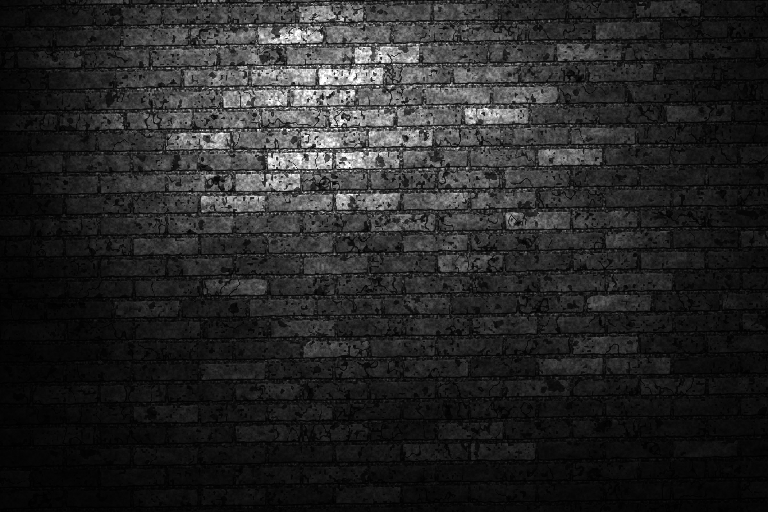
A Shadertoy shader for this texture:

```glsl
const vec2 BRICK_PITCH = vec2(0.1318, 0.0409);
const vec2 BRICK_HALF = vec2(0.0632, 0.0164);

float hash(vec2 p) {
    vec3 q = fract(vec3(p.xyx) * 0.1031);
    q += dot(q, q.yzx + 33.33);
    return fract((q.x + q.y) * q.z);
}

float noise(vec2 p) {
    vec2 cell = floor(p), f = fract(p);
    f = f * f * (3.0 - 2.0 * f);
    float low = mix(hash(cell), hash(cell + vec2(1, 0)), f.x);
    float high = mix(hash(cell + vec2(0, 1)), hash(cell + vec2(1, 1)), f.x);
    return mix(low, high, f.y);
}

float fbm(vec2 p) {
    float sum = 0.0, weight = 0.5;
    for (int i = 0; i < 4; i++) {
        sum += weight * noise(p);
        p = mat2(1.6, 1.2, -1.2, 1.6) * p + 17.3;
        weight *= 0.5;
    }
    return sum / 0.9375;
}

float bell(vec2 p, vec2 center, vec2 spread) {
    vec2 q = (p - center) / spread;
    return exp(-dot(q, q));
}

float roundBox(vec2 p, vec2 halfSize, float radius) {
    vec2 q = abs(p) - halfSize + radius;
    return length(max(q, 0.0)) + min(max(q.x, q.y), 0.0) - radius;
}

// Joint position of a course: running bond with uneven laying
float courseShift(float row) {
    float bond = mix(0.717, 0.781, mod(row, 2.0));
    float upper = (row - 2.7) / 2.3;
    float slip = 0.004 - 0.034 * exp(-upper * upper);
    slip += 0.027 * exp(-2.0 * (row - 14.0) * (row - 14.0));
    return bond + slip;
}

// Lamp pool high on the wall, p.y measured downwards
float lampLight(vec2 p) {
    float core = 0.46 * bell(p, vec2(0.60, 0.17), vec2(0.44, 0.23));
    float halo = 0.31 * bell(p, vec2(0.80, 0.36), vec2(0.56, 0.43));
    return (core + halo) * smoothstep(-0.12, 0.3, p.x) + 0.024;
}

float crackLine(vec2 p, float width) {
    float ridge = abs(fbm(p) - 0.5);
    return 1.0 - smoothstep(width * 0.3, width, ridge);
}

float brickFace(vec2 p, vec2 id, vec2 local) {
    float pick = hash(id + vec2(37.0, 11.0));
    float tone = mix(0.60, 1.25, pick * pick * pick) + 0.12 * hash(id + 5.0);
    vec2 seed = id * 7.31;

    // Mottling and coarse gritty grain
    float stain = fbm(p * vec2(45.0, 70.0) + seed);
    float grain = hash(floor(p * 400.0)) - 0.5;
    float grit = noise(p * 230.0 + 9.0) - 0.5;
    float face = tone * (0.55 + 0.85 * stain) * (1.0 + 0.30 * grain + 0.55 * grit);

    // Cracks, small pits and a few chipped patches
    float cracked = step(0.3, hash(id + 71.0));
    float crack = crackLine(p * vec2(26.0, 20.0) + seed, 0.024);
    float patches = smoothstep(0.35, 0.55, noise(p * 19.0 + seed));
    face *= 1.0 - 0.75 * crack * cracked * patches;
    float pits = smoothstep(0.72, 0.84, noise(p * 210.0 + seed));
    face *= 1.0 - 0.75 * pits * smoothstep(0.35, 0.6, noise(p * 30.0 + seed));
    float chips = smoothstep(0.69, 0.75, fbm(p * 48.0 + seed + 5.0));
    face *= 1.0 - 0.65 * chips;

    // Worn upper lip catches the lamp
    float lip = smoothstep(0.0125, 0.0160, local.y);
    return face * (1.0 + 0.22 * lip);
}

float mortarTone(vec2 p, float edge, float localY) {
    float grit = noise(p * 260.0) * 0.55 + hash(floor(p * 380.0)) * 0.45;
    float tone = 0.18 + 1.35 * grit * grit;
    float below = smoothstep(0.004, -0.014, localY);
    float ledge = smoothstep(-0.0165, -0.0200, localY);
    return tone * (0.85 + 0.45 * ledge) * (1.0 - 0.9 * below * exp(-edge * edge / 0.0000030));
}

void mainImage(out vec4 fragColor, in vec2 fragCoord) {
    float pixel = 1.0 / iResolution.y;
    vec2 p = fragCoord * pixel;
    p.y = 1.0 - p.y;

    // Slightly tilted courses with hand-laid wobble
    float wobble = 0.0022 * (noise(p * vec2(9.0, 24.0)) - 0.5);
    float course = (p.y + 0.0136 * (p.x - 0.68) + wobble - 0.0068) / BRICK_PITCH.y;
    float row = floor(course);
    float along = (p.x - courseShift(row)) / BRICK_PITCH.x;
    vec2 id = vec2(floor(along), row);
    vec2 local = (fract(vec2(along, course)) - 0.5) * BRICK_PITCH;
    local.y = -local.y;

    // Ragged brick outline
    float ragged = 0.0042 * (fbm(p * 95.0) - 0.5);
    float trim = 0.0010 * hash(id + 3.0);
    float edge = roundBox(local, BRICK_HALF - trim, 0.002) + ragged;
    float inside = 1.0 - smoothstep(-pixel * 0.6, pixel * 0.6, edge);

    // Dark outline just inside each face
    float rim = 1.0 - 0.55 * smoothstep(-0.0022, 0.0, edge) * smoothstep(0.008, -0.012, local.y);
    float face = brickFace(p, id, local) * rim;
    float surface = mix(mortarTone(p, edge, local.y), face, inside);
    float grime = 0.66 + 0.68 * fbm(p * 5.0 + 2.0);
    float shade = lampLight(p) * surface * grime;
    fragColor = vec4(vec3(clamp(shade, 0.0, 1.0)), 1.0);
}
```
